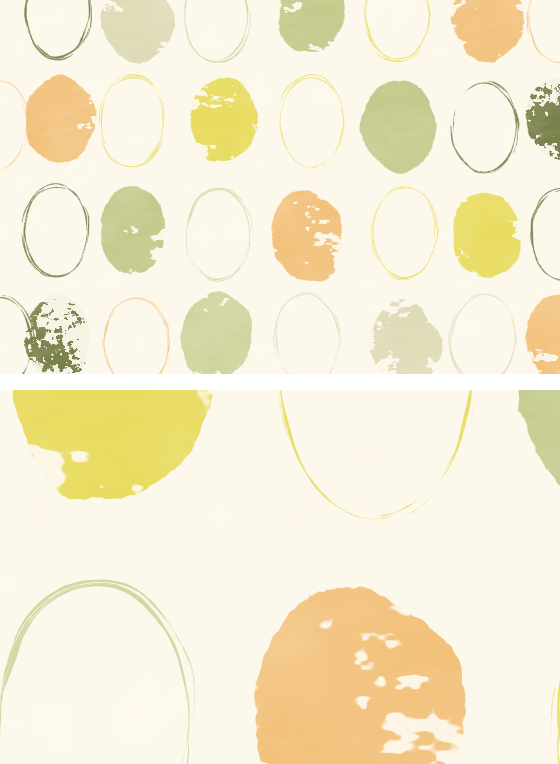
Top: the whole. Bottom: its middle third, enlarged.
Write a WebGL 2 fragment shader that draws this pattern.

```glsl
#version 300 es
precision highp float;
// Rows of stamped ovals on cream paper: worn solid blots alternate with dry brushed rings.
#define COLS 8
#define ROWS 4
#define PITCH vec2(0.244, 0.291)
#define SQUEEZE 0.00215
#define CENTRE vec2(0.830, 0.088)
#define JITTER vec2(0.012, 0.011)
#define BLOT_SIZE vec2(0.089, 0.112)
#define RING_SIZE vec2(0.086, 0.122)
#define LINE_WIDTH 0.0034
#define RAGGED 0.017
#define WEAR 0.69

uniform vec2 u_resolution;
out vec4 fragColor;

// Paper, olive, green, light green, pale, yellow, orange
const vec3 INK[7] = vec3[7](
    vec3(0.992, 0.973, 0.925), vec3(0.47, 0.50, 0.29), vec3(0.76, 0.79, 0.54),
    vec3(0.81, 0.83, 0.62), vec3(0.87, 0.86, 0.72), vec3(0.91, 0.86, 0.37),
    vec3(0.95, 0.76, 0.49));

// Ink of each stamp, bottom row first; 0 leaves the place empty
const int ORDER[32] = int[32](
    1, 1, 6, 3, 4, 4, 4, 6,
    0, 1, 2, 3, 6, 5, 5, 1,
    6, 6, 5, 5, 5, 2, 1, 1,
    0, 1, 4, 3, 2, 5, 6, 6);

float hash(vec2 p) {
    vec3 h = fract(p.xyx * 0.1031);
    h += dot(h, h.yzx + 33.33);
    return fract((h.x + h.y) * h.z);
}

float noise(vec2 p) {
    vec2 i = floor(p), f = fract(p);
    f = f * f * (3.0 - 2.0 * f);
    return mix(mix(hash(i), hash(i + vec2(1, 0)), f.x),
               mix(hash(i + vec2(0, 1)), hash(i + vec2(1, 1)), f.x), f.y);
}

float fbm(vec2 p) {
    return 0.55 * noise(p) + 0.28 * noise(p * 2.03 + 7.1) + 0.17 * noise(p * 4.1 + 3.7);
}

vec2 rotate(vec2 p, float a) {
    float c = cos(a), s = sin(a);
    return vec2(c * p.x - s * p.y, s * p.x + c * p.y);
}

// Approximate signed distance to an ellipse
float ellipse(vec2 p, vec2 r) {
    float k = length(p / r);
    return k * (k - 1.0) / max(length(p / (r * r)), 1e-4);
}

// Solid stamp: ragged outline, missing flakes, wrinkled ink
float blot(vec2 q, vec2 seed, bool dark, float aa) {
    vec2 size = BLOT_SIZE * (0.97 + 0.13 * hash(seed + 4.0));
    float d = ellipse(rotate(q, 0.5 * (hash(seed) - 0.5)), size);
    d += RAGGED * (noise(q * 17.0 + seed) - 0.5) + 0.4 * RAGGED * (fbm(q * 75.0 + seed) - 0.5);
    float shape = 1.0 - smoothstep(-aa, aa, d);

    vec2 scale = dark ? vec2(85.0, 95.0) : vec2(32.0, 55.0);
    float limit = dark ? 0.54 : WEAR + 0.10 * (hash(seed + 8.0) - 0.5);
    float flake = 0.58 * fbm(q * scale + seed) + 0.42 * noise(q * 15.0 + seed * 1.7);
    float edgeDry = 0.07 * smoothstep(-0.035, 0.0, d);
    float worn = smoothstep(limit - 0.015, limit + 0.03, flake + edgeDry);

    vec2 fold = q * vec2(28.0, 95.0) + 3.0 * noise(q * 20.0 + seed);
    float tone = 0.86 + 0.14 * noise(q * 14.0 - seed) + 0.12 * (fbm(fold) - 0.5);
    return shape * (1.0 - 0.95 * worn) * clamp(tone, 0.0, 1.0);
}

// Ring stamp: three offset strokes that swell, thin out and break
float ring(vec2 q, vec2 seed, bool dark, float aa) {
    float weight = dark ? 1.35 : mix(0.55, 1.05, hash(seed + 6.0));
    float ink = 0.0;
    for (int s = 0; s < 3; s++) {
        vec2 key = seed + 13.0 * float(s);
        vec2 shift = 0.004 * (vec2(hash(key), hash(key + 2.0)) - 0.5);
        vec2 e = rotate(q - shift, 0.12 * (hash(key + 5.0) - 0.5));
        float d = ellipse(e, RING_SIZE + 0.0025 * float(s - 1));
        d += 0.006 * (noise(q * 22.0 + key) - 0.5);
        float press = noise(q * 19.0 + key * 1.3) + 0.4 * (fbm(q * 110.0 + key) - 0.5);
        float halfWidth = LINE_WIDTH * weight * (press - 0.22 - 0.11 * float(s));
        float line = 1.0 - smoothstep(-aa, aa, abs(d) - halfWidth);
        ink = max(ink, line * smoothstep(-0.1 * LINE_WIDTH, 0.15 * LINE_WIDTH, halfWidth));
    }
    return ink * 0.92;
}

void main() {
    vec2 p = gl_FragCoord.xy / u_resolution.y;
    float aa = 0.8 / u_resolution.y;

    // Paper with a faint mottle
    vec3 color = INK[0] + 0.006 * (fbm(p * 16.0) - 0.5);

    // Stamps on a grid that tightens toward the sides
    for (int row = 0; row < ROWS; row++) {
        for (int col = 0; col < COLS; col++) {
            int ink = ORDER[row * COLS + col];
            float k = float(col - 4);
            vec2 seed = vec2(float(col) * 17.0 + 3.0, float(row) * 29.0 + 11.0);
            vec2 at = CENTRE + vec2(k * PITCH.x - SQUEEZE * k * k * k, float(row) * PITCH.y);
            at += JITTER * (2.0 * vec2(hash(seed + 1.0), hash(seed + 9.0)) - 1.0);
            vec2 q = p - at;
            if (ink == 0 || dot(q, q) > 0.025) continue;
            bool dark = ink == 1;
            bool isRing = (row + col) % 2 == 0;
            float cover = isRing ? ring(q, seed, dark, aa) : blot(q, seed, dark, aa);
            color = mix(color, INK[ink], cover);
        }
    }
    fragColor = vec4(color, 1.0);
}
```
